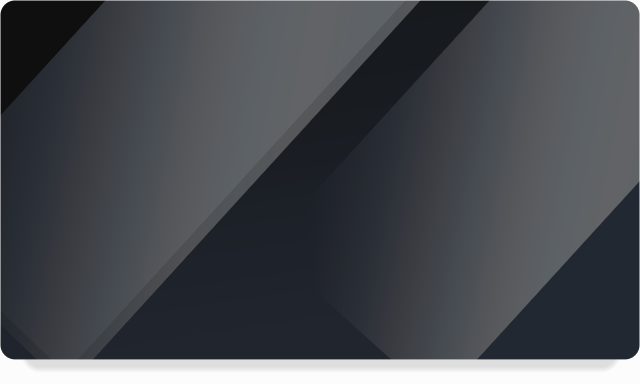
A Shadertoy shader for this background:

```glsl
// Dark rounded card with two diagonal satin bands and a pale shadow below.

// 0 to 1 coverage of the inside of a signed distance, softened over width w
float cover(float d, float w) {
    return clamp(0.5 - d / w, 0.0, 1.0);
}

float roundedBox(vec2 p, vec2 lo, vec2 hi, float r) {
    vec2 q = abs(p - 0.5 * (lo + hi)) - 0.5 * (hi - lo) + r;
    return length(max(q, 0.0)) + min(max(q.x, q.y), 0.0) - r;
}

// Satin gradient from blue-black to steel, with a faint alternating tint
vec3 satin(float t) {
    float k = smoothstep(0.0, 1.0, t);
    vec3 color = mix(vec3(0.11, 0.125, 0.155), vec3(0.375, 0.388, 0.402), k);
    float tint = sin(t * 21.0 + 1.5) * smoothstep(0.1, 0.4, t);
    return color + tint * vec3(-0.005, 0.001, 0.004);
}

void mainImage(out vec4 fragColor, in vec2 fragCoord) {
    // Canvas is 7.68 by 4.62 units, y pointing down from the top
    vec2 p = fragCoord / iResolution.xy * vec2(7.68, 4.62);
    p.y = 4.62 - p.y;
    float aa = 7.68 / iResolution.x;

    float slant = p.x + 0.91 * p.y;   // constant along the diagonal edges
    float diag = slant / 1.352;       // the same as a true distance
    float sheen = p.x + 0.2 * p.y;    // axis of the satin gradients

    // Base: deep channel turning navy towards the bottom right
    vec3 card = mix(vec3(0.088, 0.1, 0.115), vec3(0.125, 0.145, 0.18),
                    smoothstep(0.3, 4.3, p.y + 0.15 * (p.x - 3.0)));
    card = mix(card, vec3(0.132, 0.157, 0.192), cover(9.0 / 1.352 - diag, aa));
    card = mix(card, vec3(0.058, 0.058, 0.064), cover(diag - 1.27 / 1.352, aa));

    // Left band, with a dimmer lip on its right and lower-left edges
    vec3 left = satin((sheen + 0.4) / 4.1);
    float foot = (p.y - 0.96 * p.x - 3.9) / 1.386;
    float lip = max(cover(4.87 / 1.352 - diag, aa), cover(-0.12 - foot, aa));
    left *= 1.0 - 0.12 * lip;
    float leftShape = max(abs(diag - 3.16 / 1.352) - 1.89 / 1.352, foot);
    card = mix(card, left, cover(leftShape, aa));

    // Right band, emerging from the channel on its dark side
    vec3 right = satin((sheen - 3.9) / 3.75);
    float rightFoot = (p.y - 0.9 * p.x - 0.1) / 1.345;
    float rightShape = max(abs(diag - 7.77 / 1.352) - 1.89 / 1.352, rightFoot);
    card = mix(card, right, cover(rightShape, aa) * smoothstep(3.66, 3.9, p.x));

    // Page, soft shadow strip and card outline
    vec3 color = vec3(0.988);
    float shadow = roundedBox(p, vec2(0.28, 3.6), vec2(7.42, 4.45), 0.2);
    color = mix(color, vec3(0.87), cover(shadow, 0.07));
    float outline = roundedBox(p, vec2(0.0), vec2(7.68, 4.33), 0.18);
    color = mix(color, card, cover(outline + 0.5 * aa, aa));

    fragColor = vec4(color, 1.0);
}
```
